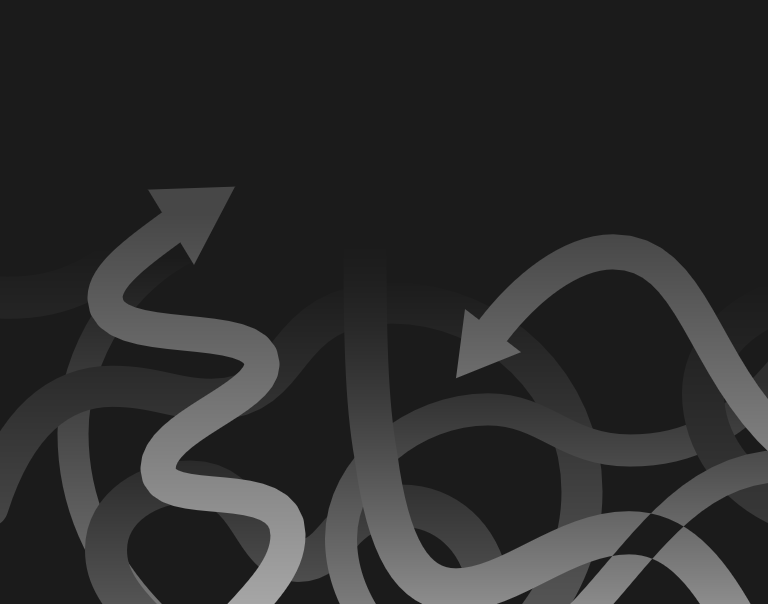
This background is drawn by a WebGL 1 fragment shader. Its source:

```glsl
precision highp float;
// Overlapping grey ribbons and two curved arrows that fade up into a dark backdrop.

uniform vec2 u_resolution;

const vec2 CANVAS = vec2(768.0, 602.0); // layout units, y pointing down
const float BACKDROP = 0.105;
const int STEPS = 16;

float segmentDistance(vec2 p, vec2 a, vec2 b) {
  vec2 ab = b - a;
  float t = clamp(dot(p - a, ab) / dot(ab, ab), 0.0, 1.0);
  return length(p - a - ab * t);
}

// Distance to a cubic curve, walked in short straight steps
float curve(vec2 p, vec2 a, vec2 b, vec2 c, vec2 d) {
  float nearest = 1e4;
  vec2 last = a;
  for (int i = 1; i <= STEPS; i++) {
    float t = float(i) / float(STEPS);
    float s = 1.0 - t;
    vec2 q = s * s * s * a + 3.0 * s * t * (s * b + t * c) + t * t * t * d;
    nearest = min(nearest, segmentDistance(p, last, q));
    last = q;
  }
  return nearest;
}

float edgeSide(vec2 p, vec2 a, vec2 b) {
  return dot(p - a, normalize(vec2(b.y - a.y, a.x - b.x)));
}

float triangle(vec2 p, vec2 a, vec2 b, vec2 c) {
  return max(edgeSide(p, a, b), max(edgeSide(p, b, c), edgeSide(p, c, a)));
}

float cover(float dist, float pixel) {
  return clamp(0.5 - dist / pixel, 0.0, 1.0);
}

// Vertical shade between two heights
float fade(float y, float top, float bottom, float dark, float light) {
  return mix(dark, light, clamp((y - top) / (bottom - top), 0.0, 1.0));
}

float leftWave(vec2 p) {
  return curve(p, vec2(-30, 294), vec2(40, 303), vec2(80, 290), vec2(130, 250)) - 21.0;
}

float leftArc(vec2 p) {
  float d = curve(p, vec2(190, 245), vec2(125, 275), vec2(73, 350), vec2(73, 432));
  return min(d, curve(p, vec2(73, 432), vec2(73, 500), vec2(100, 560), vec2(150, 612))) - 15.5;
}

float longWave(vec2 p) {
  float d = curve(p, vec2(-12, 505), vec2(15, 420), vec2(60, 385), vec2(112, 385));
  d = min(d, curve(p, vec2(112, 385), vec2(155, 385), vec2(175, 398), vec2(212, 398)));
  d = min(d, curve(p, vec2(212, 398), vec2(300, 398), vec2(275, 302), vec2(392, 302)));
  d = min(d, curve(p, vec2(392, 302), vec2(495, 302), vec2(582, 385), vec2(582, 490)));
  return min(d, curve(p, vec2(582, 490), vec2(582, 545), vec2(560, 585), vec2(538, 615))) - 20.5;
}

float lowWave(vec2 p) {
  float d = curve(p, vec2(150, 625), vec2(120, 595), vec2(106, 575), vec2(106, 548));
  d = min(d, curve(p, vec2(106, 548), vec2(106, 505), vec2(150, 480), vec2(190, 480)));
  d = min(d, curve(p, vec2(190, 480), vec2(255, 480), vec2(250, 559), vec2(298, 559)));
  d = min(d, curve(p, vec2(298, 559), vec2(340, 559), vec2(335, 504), vec2(402, 504)));
  return min(d, curve(p, vec2(402, 504), vec2(445, 504), vec2(480, 535), vec2(488, 582))) - 21.0;
}

float middleWave(vec2 p) {
  float d = curve(p, vec2(372, 625), vec2(350, 595), vec2(341, 565), vec2(341, 537));
  d = min(d, curve(p, vec2(341, 537), vec2(341, 465), vec2(415, 408), vec2(488, 408)));
  d = min(d, curve(p, vec2(488, 408), vec2(545, 408), vec2(565, 449), vec2(630, 449)));
  return min(d, curve(p, vec2(630, 449), vec2(690, 449), vec2(735, 425), vec2(785, 365))) - 16.0;
}

float rightArc(vec2 p) {
  float d = curve(p, vec2(785, 298), vec2(735, 315), vec2(703, 350), vec2(703, 392));
  return min(d, curve(p, vec2(703, 392), vec2(703, 440), vec2(735, 485), vec2(785, 506))) - 21.0;
}

float risingBand(vec2 p) {
  return curve(p, vec2(575, 620), vec2(640, 555), vec2(685, 466), vec2(785, 464)) - 16.0;
}

float fallingBand(vec2 p) {
  float d = curve(p, vec2(365, 236), vec2(365, 330), vec2(366, 400), vec2(376, 455));
  d = min(d, curve(p, vec2(376, 455), vec2(388, 545), vec2(412, 588), vec2(456, 588)));
  d = min(d, curve(p, vec2(456, 588), vec2(510, 588), vec2(565, 531), vec2(629, 531)));
  return min(d, curve(p, vec2(629, 531), vec2(675, 531), vec2(705, 565), vec2(735, 618))) - 21.5;
}

float rightArrow(vec2 p) {
  float d = curve(p, vec2(494, 328), vec2(525, 288), vec2(570, 251), vec2(613, 251));
  d = min(d, curve(p, vec2(613, 251), vec2(695, 251), vec2(700, 365), vec2(785, 442))) - 17.5;
  return min(d, triangle(p, vec2(456, 377), vec2(465, 308), vec2(521, 351)));
}

float leftArrow(vec2 p) {
  float d = curve(p, vec2(172, 226), vec2(135, 253), vec2(105, 275), vec2(105, 297));
  d = min(d, curve(p, vec2(105, 297), vec2(105, 350), vec2(262, 315), vec2(262, 363)));
  d = min(d, curve(p, vec2(262, 363), vec2(262, 398), vec2(158, 425), vec2(158, 467)));
  d = min(d, curve(p, vec2(158, 467), vec2(158, 512), vec2(288, 470), vec2(288, 533)));
  d = min(d, curve(p, vec2(288, 533), vec2(288, 565), vec2(262, 590), vec2(230, 625))) - 17.5;
  return min(d, triangle(p, vec2(235, 186), vec2(194, 264), vec2(148, 189)));
}

void main() {
  vec2 uv = gl_FragCoord.xy / u_resolution;
  vec2 p = vec2(uv.x, 1.0 - uv.y) * CANVAS;
  float px = CANVAS.x / u_resolution.x;
  float y = p.y;
  float grey = BACKDROP;

  // Dim ribbons at the back
  grey = mix(grey, fade(y, 245.0, 320.0, BACKDROP, 0.145), cover(leftWave(p), px));
  grey = mix(grey, fade(y, 255.0, 602.0, BACKDROP, 0.46), cover(leftArc(p), px));
  grey = mix(grey, fade(y, 275.0, 602.0, BACKDROP, 0.33), cover(longWave(p), px));
  grey = mix(grey, fade(y, 430.0, 602.0, 0.13, 0.33), cover(lowWave(p), px));
  grey = mix(grey, fade(y, 380.0, 602.0, 0.18, 0.48), cover(middleWave(p), px));
  grey = mix(grey, fade(y, 280.0, 520.0, BACKDROP, 0.22), cover(rightArc(p), px));

  // Two bright bands, cut out where they cross
  float rising = cover(risingBand(p), px);
  float falling = cover(fallingBand(p), px);
  float depth = pow(fade(y, 236.0, 602.0, 0.0, 1.0), 1.5);
  grey = mix(grey, fade(y, 450.0, 602.0, 0.29, 0.54), rising);
  grey = mix(grey, mix(BACKDROP, 0.55, depth), falling);
  grey = mix(grey, BACKDROP, rising * falling);

  // Arrows in front
  grey = mix(grey, fade(y, 234.0, 448.0, 0.28, 0.5), cover(rightArrow(p), px));
  grey = mix(grey, fade(y, 215.0, 602.0, 0.28, 0.65), cover(leftArrow(p), px));

  gl_FragColor = vec4(vec3(grey), 1.0);
}
```
